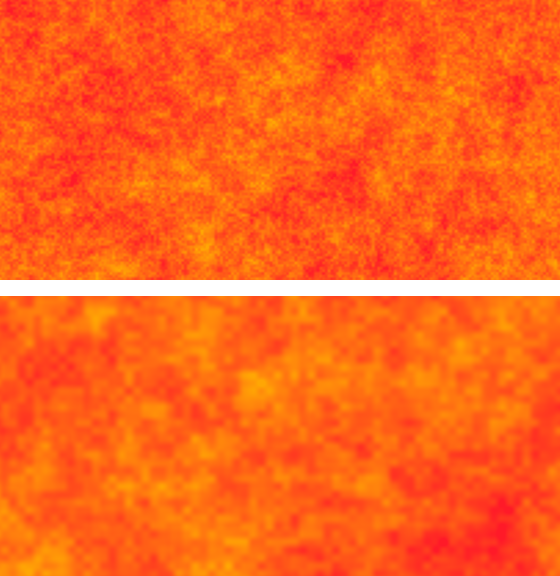
Top, the full canvas; bottom, a detail of the centre.
Give the GLSL for this texture, as a Shadertoy shader.

```glsl
// Fiery mottled cloud: soft patches of red, orange and amber under a fine grain.
// Octaves of smooth lattice noise are summed, scaled to a known spread,
// and mapped onto a straight red-to-amber colour ramp.

const vec3 RED = vec3(1.0, 0.10, 0.157);
const vec3 AMBER = vec3(1.0, 0.65, 0.015);

const int OCTAVES = 6;
const float BASE_FREQUENCY = 3.3;  // cells per canvas height in the widest layer
const float GAIN = 1.03;           // near-equal layers keep the grain strong
const float LAYER_SPREAD = 0.214;  // standard deviation of one noise layer

// Integer hash of a lattice cell, in 0..1
float hash(ivec2 cell, int seed) {
    uint h = uint(cell.x) * 1597u ^ uint(cell.y) * 51749u ^ uint(seed) * 7919u;
    h = (h ^ (h >> 15)) * 73939133u;
    h = (h ^ (h >> 13)) * 31415821u;
    return float((h ^ (h >> 16)) & 65535u) / 65535.0;
}

// Smoothly interpolated lattice noise, in 0..1
float valueNoise(vec2 p, int seed) {
    ivec2 cell = ivec2(floor(p));
    vec2 w = smoothstep(0.0, 1.0, fract(p));
    float low = mix(hash(cell, seed), hash(cell + ivec2(1, 0), seed), w.x);
    float high = mix(hash(cell + ivec2(0, 1), seed), hash(cell + ivec2(1, 1), seed), w.x);
    return mix(low, high, w.y);
}

// Layered noise with zero mean and unit standard deviation
float cloud(vec2 p, float frequency, float gain) {
    float sum = 0.0, energy = 0.0, amplitude = 1.0;
    for (int i = 0; i < OCTAVES; i++) {
        vec2 offset = vec2(0.37, 0.71) * float(i);
        sum += amplitude * (valueNoise(p * frequency + offset, i + 1) - 0.5);
        energy += amplitude * amplitude;
        amplitude *= gain;
        frequency *= 2.0;
    }
    return sum / (LAYER_SPREAD * sqrt(energy));
}

// Colour ramp around a mean heat with a given spread
vec3 fireColor(float deviation, float mean, float spread) {
    return mix(RED, AMBER, clamp(mean + spread * deviation, 0.0, 1.0));
}

void mainImage(out vec4 fragColor, in vec2 fragCoord) {
    vec2 p = fragCoord / iResolution.y;
    p.x *= 0.96;  // patches lie slightly wider than tall
    float heat = cloud(p, BASE_FREQUENCY, GAIN);
    fragColor = vec4(fireColor(heat, 0.437, 0.165), 1.0);
}
```
